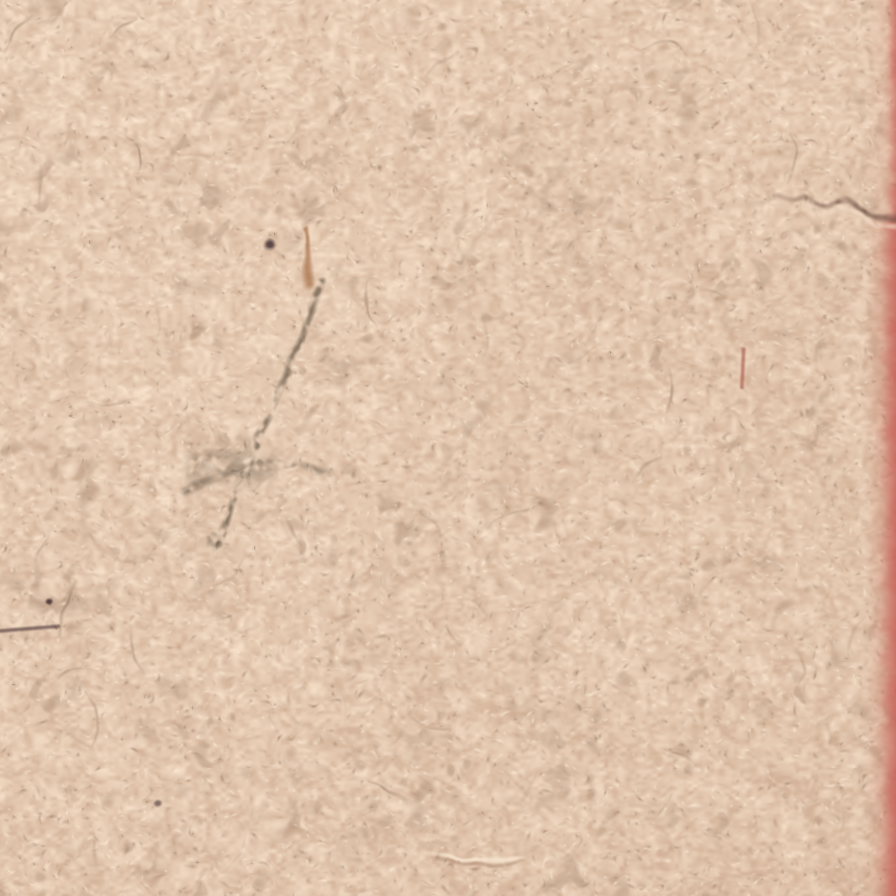
Reproduce this texture procedurally as a Shadertoy shader.

```glsl
// Aged beige paper with pressed fibres, a pencil-like scratch, specks and a red right edge.

float hash(vec2 p) {
    return fract(sin(dot(p, vec2(127.1, 311.7))) * 43758.5453);
}

float noise(vec2 p) {
    vec2 i = floor(p), f = fract(p);
    f = f * f * (3.0 - 2.0 * f);
    return mix(mix(hash(i), hash(i + vec2(1, 0)), f.x),
               mix(hash(i + vec2(0, 1)), hash(i + vec2(1, 1)), f.x), f.y);
}

// Soft line from a to b
float stroke(vec2 p, vec2 a, vec2 b, float width) {
    vec2 ab = b - a;
    float t = clamp(dot(p - a, ab) / dot(ab, ab), 0.0, 1.0);
    return 1.0 - smoothstep(0.0, width, length(p - a - ab * t));
}

float spot(vec2 p, vec2 center, float radius) {
    return 1.0 - smoothstep(radius * 0.2, radius, length(p - center));
}

// Scattered bent fibres that fade toward their tips; halfLength and width are in cells
float fibres(vec2 p, float cells, float halfLength, float width, float spin, float share) {
    p *= cells;
    float ink = 0.0;
    for (int y = -1; y <= 1; y++)
    for (int x = -1; x <= 1; x++) {
        vec2 seed = floor(p) + vec2(x, y) + cells * 1.37;
        vec2 q = p - floor(p) - vec2(x, y) - vec2(hash(seed), hash(seed + 17.3));
        float angle = (hash(seed + 31.9) - 0.5) * spin;
        float c = cos(angle), s = sin(angle);
        q = vec2(c * q.x + s * q.y, c * q.y - s * q.x);
        q.y += (hash(seed + 47.1) - 0.5) * q.x * q.x / halfLength;
        float reach = halfLength * mix(0.4, 1.0, hash(seed + 59.7));
        float d = length(vec2(max(abs(q.x) - reach, 0.0), q.y));
        float h = hash(seed + 89.2);
        float strength = step(hash(seed + 73.3), share) * mix(0.2, 1.0, h * h);
        strength *= 1.0 - 0.6 * smoothstep(0.2, 1.0, abs(q.x) / reach);
        ink = max(ink, strength * (1.0 - smoothstep(0.0, width, d)));
    }
    return ink;
}

void mainImage(out vec4 fragColor, in vec2 fragCoord) {
    vec2 uv = fragCoord / iResolution.xy;
    vec2 wobble = vec2(noise(uv * 60.0), noise(uv * 60.0 + 91.0)) - 0.5;
    vec2 p = uv + wobble * 0.006;
    vec2 r = mat2(0.8, 0.6, -0.6, 0.8) * p;

    // Mottled pulp, a little lighter toward the upper left
    float tone = 0.14 * (noise(uv * 6.0) - 0.5)
               + 0.18 * (noise(r * 24.0 + 7.0) - 0.5)
               + 0.34 * (noise(p * vec2(65, 80) + 13.0) - 0.5)
               + 0.60 * (noise(r * 125.0 + 29.0) - 0.5)
               + 0.65 * (noise(p * vec2(170, 220) + 53.0) - 0.5);
    tone += 0.16 * (uv.y - uv.x);
    vec3 color = vec3(0.893, 0.784, 0.689) + tone * vec3(0.10, 0.125, 0.135);

    // Small greyish clumps that gather in loose patches
    float clump = smoothstep(0.55, 0.95, noise(r * vec2(85, 70) + 37.0));
    clump *= smoothstep(0.3, 0.8, noise(p * 26.0 + 71.0));
    color = mix(color, vec3(0.60, 0.48, 0.39), 0.32 * clump);

    // Pale flecks and dark fibres, broken up by the grain
    float pale = max(fibres(p, 44.0, 0.22, 0.12, 1.4, 0.75),
                     fibres(r, 63.0, 0.18, 0.16, 2.4, 0.6));
    float dark = 0.42 * fibres(p, 38.0, 0.20, 0.12, 6.28, 0.75);
    dark = max(dark, 0.38 * fibres(r, 57.0, 0.18, 0.17, 6.28, 0.7));
    dark = max(dark, 0.38 * fibres(p, 11.0, 0.35, 0.036, 6.28, 0.5));
    dark = max(dark, 0.60 * fibres(r, 46.0, 0.06, 0.17, 6.28, 0.22));
    dark *= mix(0.5, 1.2, noise(uv * 85.0 + 3.0));
    color = mix(color, vec3(1.0, 0.94, 0.87), 0.55 * pale);
    color = mix(color, vec3(0.51, 0.40, 0.32), dark);

    // Diagonal scratch with a smudged cross stroke
    float grit = noise(r * 150.0 + 5.0);
    float scratch = 0.65 * stroke(p, vec2(0.360, 0.685), vec2(0.241, 0.390), 0.007);
    scratch = max(scratch, 0.5 * stroke(p, vec2(0.208, 0.453), vec2(0.295, 0.488), 0.010));
    scratch = max(scratch, 0.5 * stroke(p, vec2(0.295, 0.488), vec2(0.367, 0.474), 0.007));
    scratch = max(scratch, 0.4 * stroke(p, vec2(0.225, 0.480), vec2(0.290, 0.480), 0.030));
    scratch = max(scratch, 0.9 * spot(p, vec2(0.272, 0.470), 0.011));
    scratch = max(scratch, 0.8 * spot(p, vec2(0.239, 0.395), 0.013));
    color = mix(color, vec3(0.36, 0.31, 0.25), scratch * smoothstep(0.0, 0.8, grit));

    // Stray coloured fibres and specks
    float taper = mix(0.008, 0.004, smoothstep(0.69, 0.74, uv.y));
    color = mix(color, vec3(0.63, 0.41, 0.25),
                0.65 * stroke(p, vec2(0.341, 0.745), vec2(0.346, 0.683), taper));
    color = mix(color, vec3(0.65, 0.32, 0.27),
                0.6 * stroke(uv, vec2(0.830, 0.610), vec2(0.828, 0.568), 0.004));
    float speck = spot(p, vec2(0.300, 0.725), 0.009);
    speck = max(speck, spot(p, vec2(0.053, 0.330), 0.006));
    speck = max(speck, 0.7 * spot(p, vec2(0.178, 0.102), 0.006));
    speck = max(speck, 0.7 * stroke(uv, vec2(-0.01, 0.295), vec2(0.065, 0.301), 0.004));
    color = mix(color, vec3(0.27, 0.19, 0.20), 0.85 * speck);

    // Red edge fading into the paper, wider below the tear
    float below = 1.0 - smoothstep(0.745, 0.765, uv.y);
    float rim = uv.x + wobble.x * 0.006;
    float glow = smoothstep(0.960, 1.0, rim) * mix(0.2, 0.55, below);
    float core = smoothstep(mix(0.986, 0.981, below), 1.004, rim);
    color = mix(color, vec3(0.78, 0.48, 0.41), glow);
    color = mix(color, vec3(0.77, 0.33, 0.31), 0.65 * core);

    // Ragged creases: a dark tear at the right and a pale ridge at the bottom
    float tear = 0.775 - 0.018 * smoothstep(0.92, 1.0, uv.x)
               + 0.016 * (noise(vec2(uv.x * 38.0, 4.0)) - 0.5);
    float along = smoothstep(0.80, 0.99, uv.x) * mix(0.4, 1.0, grit);
    float gap = p.y - tear;
    color = mix(color, vec3(0.40, 0.29, 0.25), 0.85 * along * (1.0 - smoothstep(0.0, 0.006, abs(gap))));
    color = mix(color, vec3(0.97, 0.89, 0.81), 0.6 * along * (1.0 - smoothstep(0.0, 0.005, abs(gap + 0.008))));
    float bow = 0.040 + 2.0 * pow(abs(uv.x - 0.535), 2.0);
    float ridge = 1.0 - smoothstep(0.03, 0.065, abs(uv.x - 0.535));
    float shade = 1.0 - smoothstep(0.0, 0.004, abs(p.y - bow + 0.005));
    color = mix(color, vec3(0.62, 0.48, 0.38), 0.4 * ridge * shade);
    color = mix(color, vec3(0.99, 0.93, 0.85), 0.7 * ridge * (1.0 - smoothstep(0.0, 0.004, abs(p.y - bow))));

    fragColor = vec4(clamp(color, 0.0, 1.0), 1.0);
}
```
